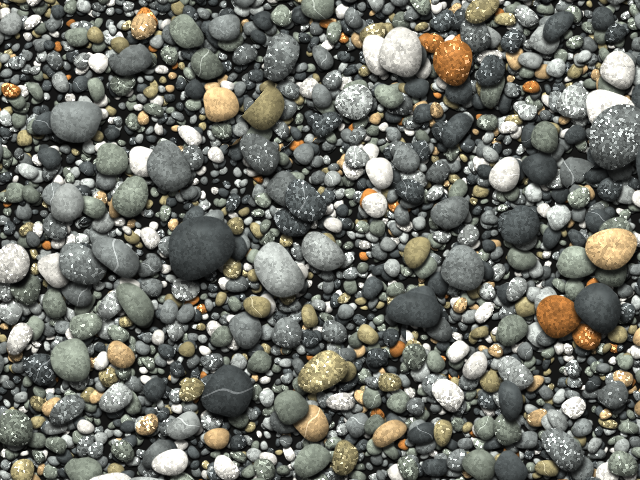
Write a Shadertoy shader that draws this texture.

```glsl
// A sunlit beach of wet pebbles. Jittered grids of rounded stones are painted
// from fine gravel up to large cobbles; each stone casts a soft shadow, has a
// domed surface and is grained with cellular noise, layered sines and veins.

const int   LAYERS      = 6;
const float LARGEST     = 0.15;   // grid cell of the cobbles, canvas height = 1
const float SIZE_RATIO  = 0.68;   // cell size from one layer to the next finer
const float COBBLE_ODDS = 0.12;   // share of filled cells in the largest layer
const float JITTER      = 0.62;
const float GRAIN_SCALE = 210.0;
const float AMBIENT     = 0.36;
const float SUN         = 0.92;
const float SHADOW      = 0.80;
const vec3  LIGHT       = vec3(-0.15, 0.55, 0.82);
const vec3  GAP_COLOR   = vec3(0.09, 0.09, 0.085);

const int KINDS = 8;
const vec3 STONE[KINDS] = vec3[KINDS](
    vec3(0.28, 0.30, 0.30),   // slate
    vec3(0.45, 0.47, 0.46),   // grey
    vec3(0.49, 0.52, 0.47),   // green grey
    vec3(0.65, 0.67, 0.65),   // pale grey
    vec3(0.91, 0.90, 0.86),   // quartz
    vec3(0.60, 0.56, 0.41),   // olive
    vec3(0.78, 0.66, 0.48),   // tan
    vec3(0.70, 0.46, 0.24));  // ochre
const float SHARE[KINDS] = float[KINDS](0.20, 0.23, 0.17, 0.15, 0.10, 0.09, 0.04, 0.02);

vec4 hash4(vec2 p) {
    vec4 q = fract(p.xyxy * vec4(0.1031, 0.1030, 0.0973, 0.1099));
    q += dot(q, q.wzxy + 33.33);
    return fract((q.xxyz + q.yzzw) * q.zywx);
}

// Random value of the nearest cellular point: a mosaic of mineral grains
float grain(vec2 p) {
    vec2 cell = floor(p);
    float nearest = 9.0, value = 0.0;
    for (int j = -1; j <= 1; j++)
    for (int i = -1; i <= 1; i++) {
        vec2 c = cell + vec2(i, j);
        vec4 h = hash4(c + 400.0);
        vec2 d = c + h.xy - p;
        float dist = dot(d, d);
        if (dist < nearest) { nearest = dist; value = h.z; }
    }
    return value;
}

// Smooth mottling from layered, warped sines, about -1 to 1
float mottle(vec2 p) {
    float sum = 0.0, amp = 0.5;
    for (int i = 0; i < 4; i++) {
        p = mat2(0.8, 0.6, -0.6, 0.8) * p * 1.8 + 1.7;
        sum += amp * sin(p.x + 1.3 * sin(p.y));
        amp *= 0.62;
    }
    return sum;
}

// Radius in a lumpy superellipse, 1 on the outline
float stoneRadius(vec2 q, vec4 h) {
    float n = mix(2.0, 2.7, h.x);
    vec2 a = pow(abs(q) + 1e-4, vec2(n));
    float angle = atan(q.y, q.x + 1e-5);
    float lumps = 0.06 * sin(2.0 * angle + 6.3 * h.y) + 0.05 * sin(3.0 * angle + 6.3 * h.z);
    return pow(a.x + a.y, 1.0 / n) * (1.0 + lumps);
}

vec3 stoneColor(float pick) {
    int kind = 0;
    while (kind < KINDS - 1 && pick > SHARE[kind]) {
        pick -= SHARE[kind];
        kind++;
    }
    return STONE[kind];
}

// Mineral texture and sunlit dome of one stone
vec3 shadeStone(vec2 local, vec2 q, float r, mat2 turn, vec4 look, vec4 form) {
    vec3 col = stoneColor(look.x) * mix(0.86, 1.14, look.y);
    vec2 seed = floor(look.zw * 60.0);
    float speckle = grain(local * GRAIN_SCALE + seed) - 0.5;
    float speckled = mix(0.12, 0.60, look.z * look.z);
    col *= 1.0 + speckle * speckled + 0.13 * mottle(local * 38.0 + seed);
    col += 0.30 * smoothstep(0.36, 0.48, speckle) * step(0.6, look.z);

    // A pale vein crosses some of the stones
    float vein = abs(q.x + 0.5 * q.y + 0.12 * sin(4.0 * q.y + seed.x) - form.w + 0.5);
    col += 0.20 * (1.0 - smoothstep(0.02, 0.07, vein)) * step(0.84, look.w);

    vec3 light = normalize(LIGHT);
    vec3 normal = normalize(vec3((q * pow(r, 1.3)) * turn, 0.75));
    normal = normalize(normal + vec3(0.10 * speckle, 0.14 * speckle, 0.0));
    float diffuse = max(dot(normal, light), 0.0);
    float gloss = pow(max(dot(normal, normalize(light + vec3(0, 0, 1))), 0.0), 28.0);
    col *= AMBIENT + SUN * diffuse;
    return col + vec3(0.14, 0.145, 0.14) * gloss * form.y;
}

// Paint one jittered grid of stones over the ground
vec3 paintLayer(vec3 ground, vec2 p, float size, float odds, float layer, float pixel) {
    vec2 cell = floor(p / size);
    for (int j = -1; j <= 1; j++)
    for (int i = -1; i <= 1; i++) {
        vec2 id = cell + vec2(i, j);
        vec4 place = hash4(id + 50.0 + 37.0 * layer);
        if (place.z > odds) continue;
        vec4 form = hash4(id + 151.0 + 41.0 * layer);
        vec4 look = hash4(id + 263.0 + 43.0 * layer);

        vec2 offset = p - (id + 0.5 + (place.xy - 0.5) * JITTER) * size;
        float angle = (place.w - 0.5) * 2.7;
        mat2 turn = mat2(cos(angle), -sin(angle), sin(angle), cos(angle));
        float reach = size * mix(0.36, 0.56, form.x);
        vec2 radii = reach * vec2(1.0, mix(0.62, 0.95, form.z));

        vec2 shade = turn * (offset + vec2(-0.04, 0.20) * reach) / radii;
        ground *= 1.0 - SHADOW * (1.0 - smoothstep(0.85, 1.2, stoneRadius(shade, form)));

        vec2 local = turn * offset;
        vec2 q = local / radii;
        float r = stoneRadius(q, form);
        float cover = 1.0 - smoothstep(-pixel, pixel, (r - 1.0) * radii.y);
        if (cover > 0.0)
            ground = mix(ground, shadeStone(local, q, r, turn, look, form), cover);
    }
    return ground;
}

void mainImage(out vec4 fragColor, in vec2 fragCoord) {
    vec2 p = fragCoord / iResolution.y;
    float pixel = 0.8 / iResolution.y;
    float crowding = 1.0 + 0.3 * sin(4.0 * p.x - 2.2 + sin(5.0 * p.y));
    vec3 col = GAP_COLOR;
    for (int k = LAYERS - 1; k >= 0; k--) {
        float fineness = float(k) / float(LAYERS - 1);
        float odds = mix(COBBLE_ODDS, 1.0, pow(fineness, 1.2));
        odds *= mix(crowding, 1.0, fineness);
        col = paintLayer(col, p, LARGEST * pow(SIZE_RATIO, float(k)), odds, float(k), pixel);
    }
    fragColor = vec4(clamp(col, 0.0, 1.0), 1.0);
}
```
